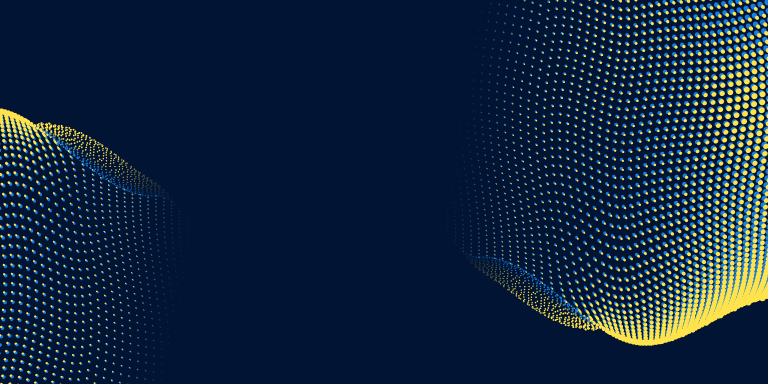
Reproduce this background procedurally as a Shadertoy shader.

```glsl
const vec3 NAVY = vec3(0.003, 0.078, 0.203);
const vec3 BLUE = vec3(0.09, 0.50, 0.87);
const vec3 YELLOW = vec3(1.0, 0.89, 0.30);
const vec2 TURN_SUM = vec2(1.6536, 0.8203); // twice the centre of the half turn
const float SPLIT_X = 0.83;                 // left of this the wave is turned
const float COLUMN_GAP = 0.0205;
const float ROW_GAP = 0.0225;
const float FOLD_ROWS = 8.0;                // extra rows packed at the rim
const float FOLD_WIDTH = 0.05;
const float FLOW_WIDTH = 0.2;
const float LEAN_WIDTH = 0.06;
const float DOT_GROWTH = 0.0084;
const float BEAD_GAP = 0.0085;
const float TWIST_START = 1.20;
const float TWIST_LENGTH = 0.37;
const float TWIST_DEPTH = 0.082;
const float TWIST_ROWS = 16.0;
const float TWIST_GAP = 0.0105;
const float PI = 3.14159265;

float hash(vec2 p) {
    vec3 q = fract(p.xyx * 0.1031);
    q += dot(q, q.yzx + 33.33);
    return fract((q.x + q.y) * q.z);
}

// Anti-aliased dot; those below a pixel fade instead of vanishing
float disc(vec2 d, float radius) {
    float pixel = 1.0 / iResolution.y;
    float r = max(radius, 0.6 * pixel);
    float share = radius / r;
    return clamp(0.5 + (r - length(d)) / pixel, 0.0, 1.0) * share * share;
}

float dotRadius(float x) {
    return DOT_GROWTH * max(x - 1.09, 0.0);
}

// Lower rim of the sheet
float rim(float x) {
    return 0.44 - 0.11 * smoothstep(1.10, 1.24, x)
                - 0.225 * smoothstep(1.26, 1.68, x)
                + 0.125 * smoothstep(1.68, 2.03, x);
}

// Row number at a point: rows follow the rim, then a broad hump
float rowAt(float x, float y) {
    float edge = rim(x);
    float h = y - edge;
    float hump = 0.12 + 0.1 * cos(5.0 * (x - 1.5));
    float flow = h + (1.0 - exp(-max(h, 0.0) / FLOW_WIDTH)) * (edge - hump);
    float fold = h > 0.0 ? 1.0 - exp(-h / FOLD_WIDTH) : h / FOLD_WIDTH;
    return flow / ROW_GAP + FOLD_ROWS * mix(0.2, 1.0, smoothstep(1.4, 1.65, x)) * fold;
}

// Column position at a point: strands fan out from the lowest part of the rim
float columnAt(float x, float y) {
    float h = max(y - rim(x), 0.0);
    float side = clamp((x - 1.69) / 0.12, -1.0, 1.0) * smoothstep(1.4, 1.58, x);
    return x + 0.06 * side * exp(-h / LEAN_WIDTH) - 0.018 * sin(8.0 * y + 4.0 * x);
}

// Coverage of the wide dotted sheet: x is blue, y is yellow
vec2 sheet(vec2 p) {
    float h = max(p.y - rim(p.x), 0.0);
    float edgeGlow = exp(-h / 0.075) * smoothstep(1.42, 1.62, p.x);
    vec2 away = (p - vec2(1.93, 0.74)) / vec2(0.14, 0.16);
    float warm = clamp(1.15 * edgeGlow + 0.8 * exp(-dot(away, away)), 0.0, 1.0);
    float band = 0.5 + 0.5 * sin(9.0 * p.x - 7.0 * p.y);
    float r = dotRadius(p.x);
    float yellowRadius = r * mix(0.62 + 0.2 * band, 1.18, warm);
    vec2 shift = r * mix(vec2(-0.85, 0.8), vec2(-0.4, 0.45), warm);

    vec2 cover = vec2(0.0);
    float u = columnAt(p.x, p.y);
    float stretch = (columnAt(p.x + 0.001, p.y) - u) / 0.001;
    float column = floor(u / COLUMN_GAP + 0.5);
    for (int i = -1; i <= 1; i++) {
        float c = column + float(i);
        float dx = (u - c * COLUMN_GAP) / stretch;
        float x = p.x - dx;
        float offset = 0.5 * mod(c, 2.0); // alternate columns are staggered
        float row = rowAt(x, p.y);
        float slope = (rowAt(x, p.y + 0.001) - row) / 0.001;
        for (int j = -2; j <= 2; j++) {
            float n = floor(row - offset + 0.5) + float(j) + offset;
            if (n < 0.0) continue;
            vec2 d = vec2(dx, (row - n) / slope);
            cover = max(cover, vec2(disc(d - shift, r * 0.98), disc(d, yellowRadius)));
        }
    }
    return cover * smoothstep(1.08 + 0.2 * h, 1.34 + 0.1 * h, p.x);
}

// Close beads on the rim: a faint tail that swells into a thick border
vec2 rimBeads(vec2 p) {
    float a = 0.0;
    float bead = floor(p.x / BEAD_GAP + 0.5);
    for (int i = -1; i <= 1; i++) {
        float x = (bead + float(i)) * BEAD_GAP;
        float r = 0.0065 * smoothstep(1.48, 1.64, x) + 0.0014 * smoothstep(1.08, 1.32, x);
        a = max(a, disc(p - vec2(x, rim(x) + 0.3 * r), r));
    }
    float yellow = smoothstep(1.46, 1.54, p.x);
    return a * vec2(1.0 - yellow, yellow);
}

// Underside of the twist, with rows bunched at both borders
vec2 twist(vec2 p) {
    vec2 cover = vec2(0.0);
    float column = floor(p.x / TWIST_GAP + 0.5);
    for (int i = -1; i <= 1; i++) {
        float c = column + float(i);
        float x = c * TWIST_GAP;
        float along = (x - TWIST_START) / TWIST_LENGTH;
        if (along <= 0.02 || along >= 0.98) continue;
        float depth = TWIST_DEPTH * sin(PI * along);
        float across = clamp((rim(x) - p.y) / depth, 0.0, 1.0);
        float row = floor(TWIST_ROWS * acos(1.0 - 2.0 * across) / PI + 0.5);
        for (int j = -1; j <= 1; j++) {
            float n = clamp(row + float(j), 0.0, TWIST_ROWS);
            float t = 0.5 - 0.5 * cos(PI * n / TWIST_ROWS);
            float stagger = (hash(vec2(c, n)) - 0.5) * 0.6 * TWIST_GAP;
            float r = dotRadius(x) * 0.7;
            float a = disc(p - vec2(x + stagger, rim(x + stagger) - depth * t), r);
            float yellow = smoothstep(0.1, 0.5, t);
            cover = max(cover, a * vec2(1.0 - yellow, yellow));
        }
    }
    return cover * smoothstep(1.14, 1.36, p.x);
}

void mainImage(out vec4 fragColor, in vec2 fragCoord) {
    vec2 p = fragCoord / iResolution.y;
    if (p.x < SPLIT_X) p = TURN_SUM - p;
    vec2 cover = max(max(sheet(p), twist(p)), rimBeads(p));
    vec3 color = mix(NAVY, BLUE, cover.x);
    color = mix(color, YELLOW, cover.y);
    fragColor = vec4(color, 1.0);
}
```
